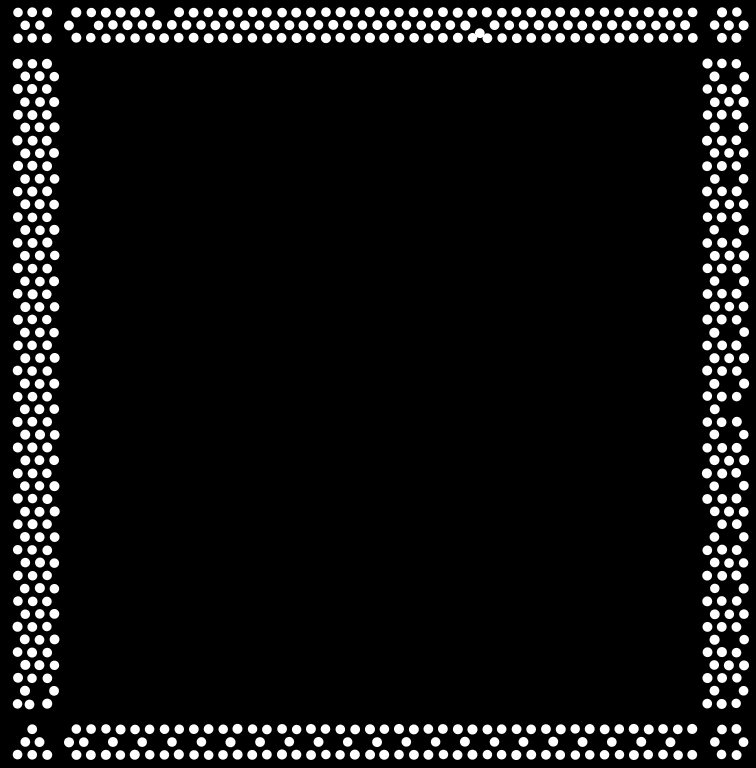
This background is drawn by a Shadertoy shader. Its source:

```glsl
// A square frame of small white dots on black.
// All dots sit on one staggered lattice; simple rules on the column and row
// choose the four bands and corners, and then open gaps in them.

#define SHEET vec2(756.0, 768.0)   // layout units across the canvas
#define FIRST_DOT vec2(17.7, 12.4) // top left lattice point
#define PITCH vec2(14.67, 12.8)    // column and row spacing
#define DOT_RADIUS 4.85
#define RADIUS_VARIATION 0.35
#define JITTER 0.7
#define DOT_COLOR vec3(1.0)
#define BACK_COLOR vec3(0.0)

vec2 hash2(vec2 p) {
    vec3 q = fract(p.xyx * vec3(0.1031, 0.1030, 0.0973));
    q += dot(q, q.yzx + 33.33);
    return fract((q.xx + q.yz) * q.zy);
}

bool within(int v, int low, int high) {
    return v >= low && v <= high;
}

// Top and bottom bands with their corner clusters
bool inHorizontalBand(int col, int row, int odd) {
    bool leftCorner = within(col, 0, 2 - odd);
    bool rightCorner = within(col, 48 - odd, 49);
    bool strip = within(col, 4 - odd, 46 - odd);
    if (row == 56 && leftCorner) return col == 1;
    if (row == 57 && strip) return col == 3 || col % 2 == 0;
    if (row == 57 && col == 48) return false;
    return leftCorner || rightCorner || strip;
}

// Left and right bands; the right one is open in every fourth row
bool inVerticalBand(int col, int row) {
    bool left = within(col, 0, 2);
    bool right = within(col, 47, 49);
    if (right && row % 4 == 1 && col == 48) return false;
    if (row == 31 && col >= 48) return false;
    return left || right;
}

// Isolated gaps, including the places of the two displaced dots
bool isGap(ivec2 c) {
    return c == ivec2(10, 0) || c == ivec2(4, 1) || c == ivec2(31, 1)
        || c == ivec2(47, 40) || c == ivec2(1, 53) || c == ivec2(1, 54);
}

bool hasDot(ivec2 c) {
    if (isGap(c)) return false;
    if (within(c.y, 0, 2) || within(c.y, 56, 58))
        return inHorizontalBand(c.x, c.y, c.y & 1);
    return within(c.y, 4, 54) && inVerticalBand(c.x, c.y);
}

float circle(vec2 p, vec2 center, float radius) {
    return length(p - center) - radius;
}

// Distance to the dot of the nearest lattice cell
float latticeDots(vec2 p) {
    vec2 q = (p - FIRST_DOT) / PITCH;
    float row = floor(q.y + 0.5);
    float stagger = 0.5 * mod(row, 2.0);
    vec2 cell = vec2(floor(q.x - stagger + 0.5), row);
    if (!hasDot(ivec2(cell))) return 1e3;

    vec2 rnd = hash2(cell + 7.0);
    vec2 center = FIRST_DOT + (cell + vec2(stagger, 0.0)) * PITCH;
    center += JITTER * (hash2(cell + 61.0) - 0.5);
    return circle(p, center, DOT_RADIUS + RADIUS_VARIATION * (rnd.x - 0.5));
}

void mainImage(out vec4 fragColor, in vec2 fragCoord) {
    vec2 uv = fragCoord / iResolution.xy;
    vec2 p = vec2(uv.x, 1.0 - uv.y) * SHEET;

    float d = latticeDots(p);

    // Two dots pushed off the lattice
    d = min(d, circle(p, vec2(479.8, 33.2), DOT_RADIUS));
    d = min(d, circle(p, vec2(29.5, 704.5), DOT_RADIUS));

    // Edge about one pixel wide
    float pixel = SHEET.y / iResolution.y;
    float coverage = clamp(0.5 - d / pixel, 0.0, 1.0);
    fragColor = vec4(mix(BACK_COLOR, DOT_COLOR, coverage), 1.0);
}
```
